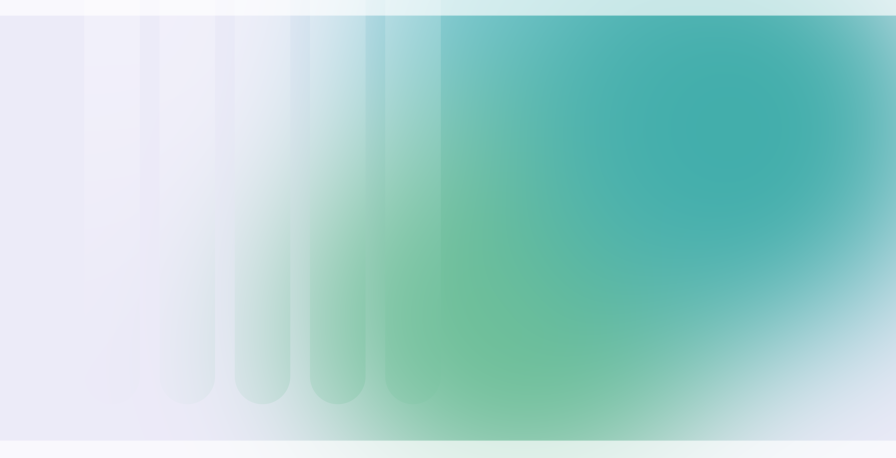
A Shadertoy shader for this background:

```glsl
// Soft sky, green and teal glows over a pale lavender field.
// Five hanging glass strips bend the glow behind them; thin white veils
// cover the top and bottom edges. Lengths are in canvas heights.

#define STRIP_COUNT 5.0
#define STRIP_START 0.2443
#define STRIP_PITCH 0.1641
#define STRIP_RADIUS 0.0606
#define STRIP_FOOT 0.178
#define GLASS_SHIFT 0.12
#define GLASS_WHITE 0.26
#define BAND_TOP 0.966
#define BAND_BOTTOM 0.038
#define BAND_WHITE 0.68

const vec3 LAVENDER = vec3(0.927, 0.920, 0.973);
const vec3 SKY = vec3(0.490, 0.785, 0.825);
const vec3 GREEN = vec3(0.440, 0.752, 0.600);
const vec3 TEAL = vec3(0.262, 0.682, 0.672);

// Flat-topped round falloff
float glow(vec2 p, vec2 center, float radius) {
    float d = length(p - center) / radius;
    return exp(-d * d * d);
}

vec3 backdrop(vec2 p) {
    vec3 color = LAVENDER;
    color = mix(color, SKY, glow(p, vec2(1.20, 0.95), 0.45));
    color = mix(color, GREEN, glow(p, vec2(1.135, 0.35), 0.48));
    return mix(color, TEAL, glow(p, vec2(1.594, 0.72), 0.495));
}

// Signed distance to a strip that is open above and round below
float stripDistance(vec2 p, float index) {
    p -= vec2(STRIP_START + index * STRIP_PITCH, STRIP_FOOT);
    return length(vec2(p.x, min(p.y, 0.0))) - STRIP_RADIUS;
}

void mainImage(out vec4 fragColor, in vec2 fragCoord) {
    // Fixed layout width keeps the composition whole at any aspect
    vec2 p = fragCoord / iResolution.xy * vec2(1.954, 1.0);
    float edge = 0.75 / iResolution.y;
    vec3 color = backdrop(p);

    // Glass strips: bent glow near the foot, white sheen near the top
    float index = clamp(round((p.x - STRIP_START) / STRIP_PITCH), 0.0, STRIP_COUNT - 1.0);
    float strip = 1.0 - smoothstep(-edge, edge, stripDistance(p, index));
    float fade = 1.0 - index / STRIP_COUNT;
    float bend = GLASS_SHIFT * (1.0 - p.y) * mix(0.4, 1.0, fade);
    vec3 glass = backdrop(p + vec2(bend, 0.0));
    float sheen = GLASS_WHITE * mix(0.45, 1.0, fade) * smoothstep(0.15, 1.0, p.y);
    glass = mix(glass, vec3(1.0), sheen + 0.03 * (1.0 - fade));
    color = mix(color, glass, strip);

    // White veils along both edges
    float band = smoothstep(BAND_TOP - edge, BAND_TOP + edge, p.y)
               + 1.0 - smoothstep(BAND_BOTTOM - edge, BAND_BOTTOM + edge, p.y);
    color = mix(color, vec3(1.0), BAND_WHITE * band);

    fragColor = vec4(color, 1.0);
}
```
